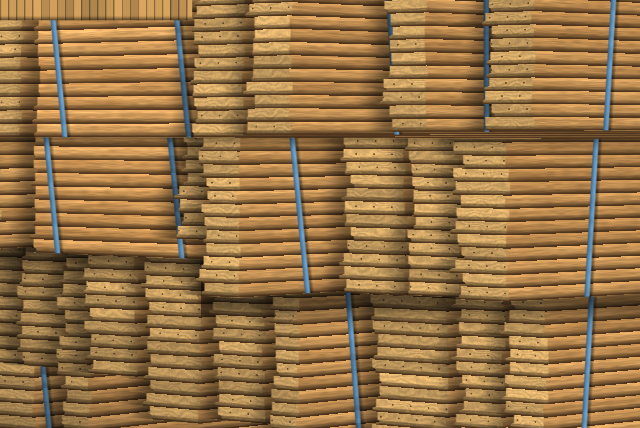
Give the GLSL for this pattern, as a Shadertoy shader.

```glsl
// Stacked bundles of tongue-and-groove boards, tied with blue straps.
// Three rows are painted back to front; each bundle runs right from its jagged
// left edge until the next one covers it, and is shaded by board, grain and gap.

float hash(vec2 p) {
    p = fract(p * vec2(0.1031, 0.1137));
    p += dot(p, p.yx + 33.33);
    return fract((p.x + p.y) * p.x * 91.7);
}

float noise(vec2 p) {
    vec2 i = floor(p), f = fract(p);
    f = f * f * (3.0 - 2.0 * f);
    return mix(mix(hash(i), hash(i + vec2(1, 0)), f.x),
               mix(hash(i + vec2(0, 1)), hash(i + vec2(1, 1)), f.x), f.y);
}

const float boardHeight = 0.031;
const vec3 gapColor = vec3(0.30, 0.20, 0.11);

// Sawn board end: growth rings, a darker tongue and a few dowel holes.
vec3 endFace(float x, float f, float aa, vec2 id) {
    float h = hash(id + 3.0);
    vec3 wood = vec3(0.88, 0.70, 0.43) * (0.84 + 0.2 * h);
    float ring = noise(vec2(x * 45.0 + h * 20.0, f * 2.0));
    wood *= 0.95 + 0.06 * sin(f * 16.0 + ring * 12.0 + x * 90.0 * (h - 0.5));
    wood *= 0.93 + 0.12 * noise(vec2(x * 260.0, f * 9.0) + id * 7.0);
    vec2 hole = vec2(mod(x + h * 0.03, 0.042) - 0.021, (f - 0.62) * boardHeight);
    float dowel = 1.0 - smoothstep(0.0012, 0.0030, length(hole));
    wood = mix(wood, gapColor, 0.75 * dowel * step(0.45, hash(id + 8.0)));
    wood *= mix(0.65, 1.0, smoothstep(0.34 - aa, 0.34 + aa, f));
    return mix(gapColor, wood, smoothstep(0.04, 0.14 + aa, f));
}

// Long board side: stretched grain, lit upper lip and shaded lower groove.
vec3 sideFace(float x, float f, float aa, vec2 id) {
    float h = hash(id + 5.0);
    float grain = noise(vec2(x * 12.0 + h * 50.0, f * 5.0 + id.y * 9.0));
    float fiber = noise(vec2(x * 55.0 + h * 90.0, f * 13.0 + id.y * 17.0));
    vec3 wood = mix(vec3(0.63, 0.45, 0.25), vec3(0.83, 0.63, 0.38), 0.5 * h + 0.5 * grain);
    wood *= 0.90 + 0.17 * fiber;
    wood *= mix(0.68, 1.0, smoothstep(0.24, 0.40 + aa, f));
    wood *= 1.0 + 0.14 * smoothstep(0.70, 0.85, f);
    return mix(gapColor, wood, smoothstep(0.05, 0.17 + aa, f));
}

// bundle: left edge, corner between ends and sides, strap position, bottom.
void paintBundle(inout vec3 col, vec2 p, vec4 bundle, float seed) {
    float px = 1.0 / iResolution.y, aa = px / boardHeight;
    bool sideOn = bundle.y - bundle.x < 0.02;
    float run = p.x - bundle.y;
    float slope = (0.7 - p.y) * (sideOn || run < 0.0 ? -0.13 : 0.16);
    float v = (p.y - slope * run - bundle.w) / boardHeight;
    float f = fract(v);
    vec2 id = vec2(seed * 13.0 + 2.0, floor(v) + 20.0);

    // Every board sticks out differently, and its tongue a little more or less.
    float tongue = (1.0 - smoothstep(0.34 - aa, 0.34 + aa, f)) * (hash(id + 1.0) - 0.4) * 0.022;
    float edge = bundle.x + (hash(id) - 0.5) * (sideOn ? 0.008 : 0.026) - tongue;
    float corner = sideOn ? edge : bundle.y + (hash(id + 2.0) - 0.5) * 0.012;
    float inside = smoothstep(-aa, aa, v);

    col *= 1.0 - 0.42 * inside * (1.0 - smoothstep(0.0, 0.07, edge - p.x));
    vec3 wood = mix(endFace(p.x, f, aa, id), sideFace(p.x, f, aa, id),
                    smoothstep(-px, px, p.x - corner));
    if (sideOn) wood *= 1.08;

    // Straps hang with a slight lean; side-on bundles carry two.
    float lean = clamp(0.25 * (1.15 - bundle.z), -0.06, 0.10);
    float s = p.x - bundle.z + lean * (p.y - bundle.w - 0.17);
    if (sideOn && s > 0.14) s -= 0.29;
    float strap = 1.0 - smoothstep(-px, px, abs(s) - 0.0060);
    float shade = 1.0 - smoothstep(0.004, 0.013, abs(s - 0.004));
    if (bundle.z > 0.0) {
        wood *= 1.0 - 0.4 * shade;
        vec3 blue = mix(vec3(0.27, 0.42, 0.55), vec3(0.40, 0.60, 0.76), smoothstep(-0.006, 0.003, s));
        wood = mix(wood, blue * (0.92 + 0.14 * noise(p * 60.0)), strap);
    }
    col = mix(col, wood, inside * smoothstep(-px, px, p.x - edge));
}

void mainImage(out vec4 fragColor, in vec2 fragCoord) {
    vec2 p = fragCoord / iResolution.y;
    p.x *= 1.5 * iResolution.y / iResolution.x;
    vec3 col = gapColor;

    vec4 low[11] = vec4[11](vec4(-0.05, 0.08, 0.108, -0.1), vec4(-0.06, 0.05, -1, 0.15),
        vec4(0.05, 0.15, -1, 0.14), vec4(0.145, 0.21, -1, -0.1), vec4(0.21, 0.32, -1, 0.12),
        vec4(0.345, 0.47, -1, 0.01), vec4(0.51, 0.62, -1, 0.01), vec4(0.64, 0.70, 0.835, -0.1),
        vec4(0.88, 1.05, -1, -0.1), vec4(1.08, 1.18, -1, -0.1), vec4(1.195, 1.28, 1.373, -0.1));
    vec4 middle[7] = vec4[7](vec4(-0.06, 0.0, -1, 0.42), vec4(0.08, 0.085, 0.118, 0.41),
        vec4(0.43, 0.48, -1, 0.44), vec4(0.475, 0.56, 0.705, 0.305), vec4(0.815, 0.95, -1, 0.31),
        vec4(0.965, 1.08, -1, 0.305), vec4(1.075, 1.19, 1.385, 0.295));
    vec4 high[6] = vec4[6](vec4(-0.05, 0.05, -1, 0.68), vec4(0.09, 0.095, 0.135, 0.68),
        vec4(0.46, 0.57, -1, 0.68), vec4(0.59, 0.68, 0.92, 0.685),
        vec4(0.91, 1.0, 1.14, 0.692), vec4(1.15, 1.25, 1.43, 0.695));

    // Each row drops a soft shadow on the one beneath it.
    for (int i = 0; i < 11; i++) paintBundle(col, p, low[i], float(i));
    float lip = p.x < 0.47 ? 0.41 : 0.30;
    col *= 1.0 - 0.5 * smoothstep(-0.07, 0.0, p.y - lip);
    for (int i = 0; i < 7; i++) paintBundle(col, p, middle[i], float(i) + 20.0);
    col *= 1.0 - 0.45 * smoothstep(0.645, 0.69, p.y);
    for (int i = 0; i < 6; i++) paintBundle(col, p, high[i], float(i) + 40.0);

    // Upright slats above the upper left bundles.
    float slat = fract(p.x / 0.019);
    vec3 upright = vec3(0.80, 0.61, 0.35) * (0.8 + 0.25 * hash(vec2(floor(p.x / 0.019), 4.0)));
    upright *= mix(0.6, 1.0, smoothstep(0.0, 0.25, slat)) * mix(0.5, 1.0, smoothstep(0.952, 0.965, p.y));
    col = mix(col, upright, smoothstep(0.951, 0.954, p.y) * (1.0 - smoothstep(0.449, 0.452, p.x)));

    // Light falls off toward the lower left.
    col *= mix(0.84, 1.04, smoothstep(0.0, 0.75, p.x * 0.6 + p.y));
    fragColor = vec4(col, 1.0);
}
```
